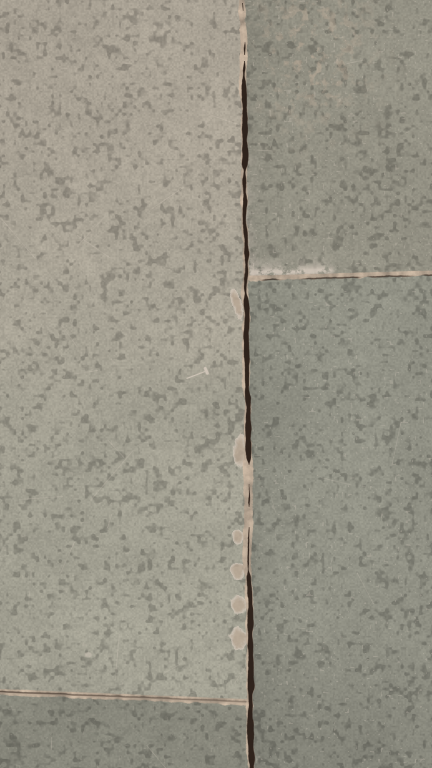
Reproduce this texture procedurally as a Shadertoy shader.

```glsl
// Worn grey-green stone slabs with chipped, sandy joints and dark open cracks.

// Colours
const vec3 WARM_STONE  = vec3(0.665, 0.636, 0.582);
const vec3 COOL_STONE  = vec3(0.640, 0.632, 0.576);
const vec3 RIGHT_UPPER = vec3(0.582, 0.572, 0.520);
const vec3 RIGHT_LOWER = vec3(0.572, 0.572, 0.524);
const vec3 LOWER_STRIP = vec3(0.530, 0.528, 0.482);
const vec3 MORTAR      = vec3(0.770, 0.690, 0.610);
const vec3 DUST        = vec3(0.850, 0.800, 0.750);
const vec3 CRACK       = vec3(0.150, 0.105, 0.080);

// Layout, in canvas widths
const float JOINT_X = 0.581, JOINT_LEAN = -0.0105;
const float RIGHT_Y = 1.134, RIGHT_SLOPE = 0.028;
const float LEFT_Y  = 0.176, LEFT_SLOPE = -0.041;
const float SPECK_SCALE = 115.0, GRAIN_SCALE = 260.0;
const int SCRATCHES = 26;

float hash(vec2 p) {
    vec3 q = fract(vec3(p.xyx) * 0.1031);
    q += dot(q, q.yzx + 33.33);
    return fract((q.x + q.y) * q.z);
}

float noise(vec2 p) {
    vec2 i = floor(p), f = fract(p);
    f = f * f * (3.0 - 2.0 * f);
    return mix(mix(hash(i), hash(i + vec2(1, 0)), f.x),
               mix(hash(i + vec2(0, 1)), hash(i + vec2(1, 1)), f.x), f.y);
}

float fbm(vec2 p) {
    float sum = 0.0, amp = 0.5;
    for (int i = 0; i < 4; i++) {
        sum += amp * noise(p);
        p = mat2(1.6, 1.2, -1.2, 1.6) * p + 7.3;
        amp *= 0.5;
    }
    return sum / 0.9375;
}

float segment(vec2 p, vec2 a, vec2 b) {
    vec2 pa = p - a, ba = b - a;
    return length(pa - ba * clamp(dot(pa, ba) / dot(ba, ba), 0.0, 1.0));
}

// Soft window over the interval a..b
float span(float x, float a, float b) {
    return smoothstep(a - 0.012, a + 0.012, x) * (1.0 - smoothstep(b - 0.012, b + 0.012, x));
}

// Antialiased coverage of a shape thinner than w
float cover(float d, float w) {
    float aa = 0.8 / iResolution.x;
    return 1.0 - smoothstep(w - aa, w + aa, d);
}

// Rough pale chip with a lighter rim
vec2 chip(vec2 p, vec2 center, vec2 radius) {
    float d = length((p - center) / radius) + 0.7 * (fbm(p * 75.0) - 0.5);
    return vec2(1.0 - smoothstep(0.82, 1.0, d), smoothstep(0.45, 0.95, d));
}

void mainImage(out vec4 fragColor, in vec2 fragCoord) {
    vec2 p = fragCoord / iResolution.x;
    float rough = fbm(p * 48.0) - 0.5;
    float cloud = fbm(p * 6.0) - 0.5;

    // Signed distances to the three joints
    float dx = p.x - JOINT_X - JOINT_LEAN * p.y - 0.005 * (noise(vec2(p.y * 19.0, 3.0)) - 0.5);
    float dr = p.y - RIGHT_Y - RIGHT_SLOPE * (p.x - 0.574) + 0.004 * rough;
    float dl = p.y - LEFT_Y - LEFT_SLOPE * p.x + 0.003 * rough;
    float right = smoothstep(-0.002, 0.002, dx);

    // Slab tones with shading along the edges
    vec3 leftTone = mix(COOL_STONE, WARM_STONE, smoothstep(0.45, 1.6, p.y + 0.3 * cloud));
    leftTone *= 1.0 - 0.05 * smoothstep(0.22, 0.0, p.x) * smoothstep(0.9, 0.2, p.y);
    leftTone = mix(LOWER_STRIP, leftTone, smoothstep(-0.002, 0.002, dl));
    vec3 rightTone = mix(RIGHT_LOWER, RIGHT_UPPER, smoothstep(-0.002, 0.002, dr));
    rightTone *= 1.0 - 0.10 * exp(-max(dx, 0.0) * 22.0);
    rightTone *= 1.0 - 0.08 * smoothstep(0.45, 0.0, p.y);
    vec3 col = mix(leftTone, rightTone, right);

    // Mottling, dark specks and fine grain
    col *= 1.0 + 0.10 * cloud;
    float speck = smoothstep(0.60, 0.88, noise(p * SPECK_SCALE) * 0.65 + 0.45 * noise(p * 58.0 + 9.0));
    col *= 1.0 - 0.17 * speck;
    col *= 1.0 + 0.10 * (noise(p * GRAIN_SCALE) - 0.5) + 0.07 * rough;
    float fleck = smoothstep(0.86, 0.97, noise(p * 155.0 + 31.0));
    col = mix(col, DUST, fleck * (0.12 + 0.12 * right));

    // Worn pale patches on the upper right slab
    float worn = exp(-dot((p - vec2(0.72, 1.66)) * vec2(8, 6), (p - vec2(0.72, 1.66)) * vec2(8, 6)));
    col = mix(col, MORTAR, 0.5 * worn * smoothstep(0.5, 0.75, fbm(p * 65.0)) * right);
    float spill = exp(-abs(dr - 0.012) * 75.0) * span(p.x, 0.575, 0.77) * step(0.0, dr);
    spill += 0.5 * exp(-max(dx, 0.0) * 65.0) * span(p.y, 1.15, 1.42);
    col = mix(col, DUST, clamp(spill * smoothstep(0.3, 0.62, fbm(p * 70.0)), 0.0, 0.8) * right);

    // Scattered hairline scratches
    for (int i = 0; i < SCRATCHES; i++) {
        float k = float(i);
        vec2 a = vec2(hash(vec2(k, 1.7)), 1.778 * hash(vec2(k, 5.2)));
        float turn = 6.283 * hash(vec2(k, 8.9)), size = 0.02 + 0.10 * hash(vec2(k, 12.4));
        float line = cover(segment(p, a, a + size * vec2(cos(turn), sin(turn))), 0.0007);
        col = mix(col, DUST, 0.28 * line * (0.4 + noise(p * 60.0)));
    }
    // Distinct marks on the left slab
    float mark = cover(segment(p, vec2(0.433, 0.902), vec2(0.475, 0.918)), 0.0012);
    mark = max(mark, cover(segment(p, vec2(0.475, 0.925), vec2(0.480, 0.914)), 0.0035));
    mark = max(mark, 0.3 * cover(segment(p, vec2(0.21, 0.62), vec2(0.308, 0.735)), 0.001));
    mark = max(mark, 0.5 * cover(length((p - vec2(0.204, 0.262)) * vec2(0.7, 1.0)), 0.006));
    col = mix(col, DUST, 0.8 * mark);

    // Horizontal joints: sandy bands with thin broken cracks
    float sandR = cover(abs(dr), 0.0055 + 0.006 * rough) * right;
    float sandL = cover(abs(dl), 0.0070 + 0.005 * rough) * (1.0 - right);
    vec3 sand = MORTAR * (0.94 + 0.5 * rough);
    col = mix(col, sand, 0.85 * max(sandR, sandL));
    float gapR = cover(abs(dr + 0.005), 0.0016) * right * smoothstep(0.25, 0.6, noise(p * 32.0));
    float gapL = cover(abs(dl - 0.001), 0.0018) * (1.0 - right) * mix(0.85, 0.45, p.x / 0.57);
    col = mix(col, CRACK, 0.65 * max(gapR, gapL));

    // Chips broken from the left edge of the long joint
    float edgeX = JOINT_X + JOINT_LEAN * p.y;
    vec2 flake = chip(p, vec2(edgeX - 0.021 + 0.25 * (1.075 - p.y), 1.075), vec2(0.012, 0.042));
    vec2 patchy = chip(p, vec2(edgeX - 0.017, 0.735), vec2(0.019, 0.040));
    flake = flake.x > patchy.x ? flake : patchy;
    for (int i = 0; i < 4; i++) {
        float k = float(i);
        vec2 c = vec2(edgeX - 0.025, 0.300 + 0.078 * k);
        vec2 next = chip(p, c, vec2(0.024, 0.028) * (1.0 - 0.11 * k));
        flake = next.x > flake.x ? next : flake;
    }
    col = mix(col, mix(MORTAR * 0.96, DUST, flake.y), 0.72 * flake.x * (1.0 - right));

    // Long joint: crumbly mortar, then the open crack
    float fill = 0.0075 + 0.009 * rough + 0.003 * span(p.y, 0.45, 0.72);
    col = mix(col, sand, 0.88 * cover(abs(dx + 0.001), fill));
    float open = 0.0044 * span(p.y, 1.39, 1.60) + 0.0026 * span(p.y, 1.13, 1.37)
               + 0.0044 * span(p.y, 0.71, 1.09) + 0.0048 * span(p.y, -0.1, 0.45);
    open += 0.0012 + 0.004 * (noise(vec2(p.y * 42.0, 8.0)) - 0.5);
    col = mix(col, CRACK, 0.94 * cover(abs(dx - 0.001 - 0.004 * rough), open) * step(0.0004, open));

    fragColor = vec4(clamp(col, 0.0, 1.0), 1.0);
}
```
